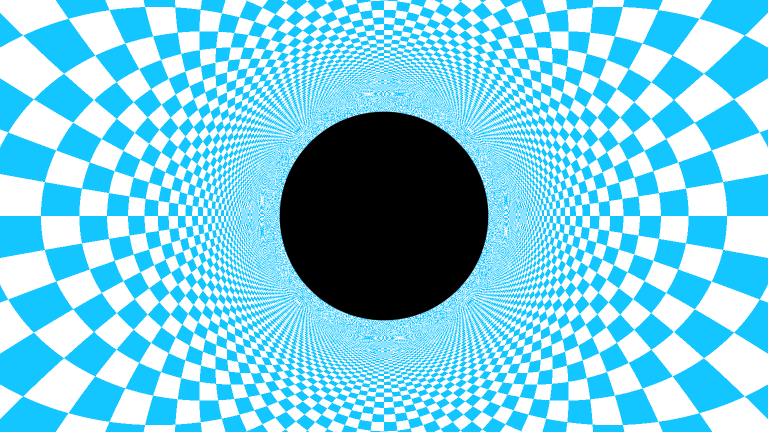
A WebGL 1 fragment shader for this background:

```glsl
precision highp float;

uniform vec2 u_resolution;

const vec3 CYAN = vec3(0.08, 0.775, 1.0);
const vec3 WHITE = vec3(1.0);
const vec3 BLACK = vec3(0.0);

const float HOLE_RADIUS = 0.2415;
const float LENS_RADIUS = 0.2407;
const float LENS_PULL = 2.894;
const float BASE_CELLS = 4.77;

// Radial lens: grid distance grows without limit toward the rim
vec2 lensGrid(vec2 p, float rim, float pull, float base) {
  float r = length(p);
  float gridDistance = base + pull / max(r - rim, 0.0005);
  return p / max(r, 0.0001) * gridDistance;
}

// 0 on even cells, 1 on odd cells
float checker(vec2 grid) {
  vec2 cell = floor(grid);
  return mod(cell.x + cell.y, 2.0);
}

vec3 scene(vec2 p, float pixel) {
  vec2 grid = lensGrid(p, LENS_RADIUS, LENS_PULL, BASE_CELLS);
  vec3 board = mix(WHITE, CYAN, checker(grid));
  float outside = smoothstep(-0.5 * pixel, 0.5 * pixel, length(p) - HOLE_RADIUS);
  return mix(BLACK, board, outside);
}

void main() {
  float pixel = 1.0 / u_resolution.y;
  vec3 color = vec3(0.0);

  // Average a 2 by 2 set of samples to smooth the cell edges
  for (int j = 0; j < 2; j++) {
    for (int i = 0; i < 2; i++) {
      vec2 offset = (vec2(float(i), float(j)) - 0.5) * 0.5;
      vec2 p = (gl_FragCoord.xy + offset - 0.5 * u_resolution) * pixel;
      color += 0.25 * scene(p, pixel);
    }
  }

  gl_FragColor = vec4(color, 1.0);
}
```
